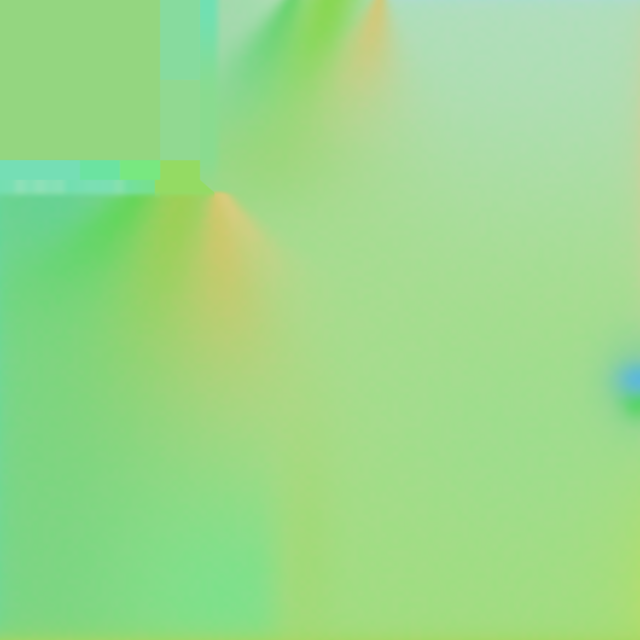
Write a Shadertoy shader that draws this texture map.

```glsl
float hash(vec2 p) {
    return fract(sin(dot(p, vec2(127.1, 311.7))) * 43758.55);
}

float valueNoise(vec2 p) {
    vec2 i = floor(p), f = fract(p);
    f = f * f * (3.0 - 2.0 * f);
    return mix(mix(hash(i), hash(i + vec2(1, 0)), f.x),
               mix(hash(i + vec2(0, 1)), hash(i + vec2(1, 1)), f.x), f.y);
}

// Soft elliptical glow
float glow(vec2 q, vec2 centre, vec2 radius) {
    vec2 d = (q - centre) / radius;
    return exp(-dot(d, d));
}

// Downward plume that widens and fades with depth
float plume(vec2 q, vec2 apex, float slope, float width, float spread, float fade) {
    vec2 d = q - apex;
    float depth = max(d.y, 0.0);
    float x = (d.x - slope * depth) / (width + spread * depth);
    return exp(-x * x - depth * depth / (fade * fade));
}

// Antialiased box from corner a to corner b
float box(vec2 q, vec2 a, vec2 b) {
    float px = 1.0 / min(iResolution.x, iResolution.y);
    vec2 d = min(q - a, b - q);
    return smoothstep(-px, px, min(d.x, d.y));
}

vec3 background(vec2 q) {
    vec3 right = mix(vec3(0.69, 0.87, 0.73), vec3(0.65, 0.865, 0.56), smoothstep(0.0, 0.55, q.y));
    right = mix(right, vec3(0.63, 0.865, 0.51), smoothstep(0.5, 1.0, q.y));
    vec3 left = vec3(0.49, 0.835, 0.51);
    vec3 c = mix(left, right, smoothstep(0.08, 0.5, q.x));
    c = mix(c, vec3(0.65, 0.86, 0.55), 0.6 * glow(q, vec2(0.5, 0.36), vec2(0.18, 0.2)));
    c = mix(c, vec3(0.61, 0.865, 0.56), 0.6 * glow(q, vec2(0.82, 0.68), vec2(0.2, 0.16)));

    // Mint pool beside the faint lower crease
    float pool = glow(q, vec2(0.35, 0.93), vec2(0.16, 0.18));
    c = mix(c, vec3(0.49, 0.88, 0.55), 0.95 * pool * (1.0 - smoothstep(0.4, 0.47, q.x)));
    c = mix(c, vec3(0.63, 0.85, 0.46), 0.7 * glow(q, vec2(0.48, 0.88), vec2(0.045, 0.2)));

    // Tinted borders
    c = mix(c, vec3(0.40, 0.85, 0.66), 0.65 * exp(-q.x / 0.018) * (1.0 - 0.5 * q.y));
    c = mix(c, vec3(0.80, 0.82, 0.61), 0.65 * exp((q.x - 1.0) / 0.018) * glow(q, vec2(1.0, 0.25), vec2(1.0, 0.24)));
    c = mix(c, vec3(0.70, 0.87, 0.42), 0.75 * exp((q.x - 1.0) / 0.045) * smoothstep(0.65, 0.95, q.y));
    c = mix(c, vec3(0.67, 0.86, 0.83), 0.6 * exp(-q.y / 0.012) * smoothstep(0.57, 0.65, q.x));
    return mix(c, vec3(0.65, 0.84, 0.38), 0.75 * exp((q.y - 1.0) / 0.015));
}

vec3 upperFan(vec3 c, vec2 q) {
    c = mix(c, vec3(0.64, 0.85, 0.68), 0.8 * glow(q, vec2(0.36, 0.06), vec2(0.05, 0.14)));
    c = mix(c, vec3(0.62, 0.84, 0.50), 0.8 * glow(q, vec2(0.40, 0.25), vec2(0.14, 0.09)));
    c = mix(c, vec3(0.37, 0.82, 0.46), 0.9 * plume(q, vec2(0.458, 0.0), -0.45, 0.018, 0.42, 0.16));
    c = mix(c, vec3(0.53, 0.84, 0.31), 0.95 * plume(q, vec2(0.515, 0.0), -0.28, 0.052, 0.1, 0.18));
    c = mix(c, vec3(0.83, 0.78, 0.46), 0.9 * plume(q, vec2(0.593, 0.0), -0.22, 0.012, 0.42, 0.17));
    return c;
}

vec3 lowerFan(vec3 c, vec2 q) {
    float below = smoothstep(0.296, 0.306, q.y);
    c = mix(c, vec3(0.38, 0.82, 0.59), 0.8 * below * plume(q, vec2(0.08, 0.3), -0.2, 0.1, 0.25, 0.12));
    c = mix(c, vec3(0.36, 0.84, 0.36), below * plume(q, vec2(0.225, 0.3), -0.75, 0.04, 0.45, 0.14));
    c = mix(c, vec3(0.62, 0.81, 0.33), 0.95 * below * plume(q, vec2(0.285, 0.3), -0.2, 0.055, 0.22, 0.25));
    c = mix(c, vec3(0.83, 0.77, 0.40), 0.85 * below * plume(q, vec2(0.34, 0.3), 0.08, 0.012, 0.38, 0.29));
    return mix(c, vec3(0.87, 0.80, 0.50), 0.8 * below * plume(q, vec2(0.345, 0.3), 0.65, 0.012, 0.35, 0.12));
}

vec3 sideVortex(vec3 c, vec2 q) {
    c = mix(c, vec3(0.47, 0.79, 0.63), 0.7 * glow(q, vec2(1.0, 0.595), vec2(0.06, 0.075)));
    c = mix(c, vec3(0.33, 0.84, 0.36), 0.9 * glow(q, vec2(1.0, 0.63), vec2(0.028, 0.025)));
    return mix(c, vec3(0.36, 0.72, 0.86), 0.95 * glow(q, vec2(1.0, 0.593), vec2(0.035, 0.026)));
}

vec3 cornerBlocks(vec3 c, vec2 q) {
    // Soft vertical and horizontal margins
    float strip = smoothstep(0.311, 0.313, q.x) * (1.0 - smoothstep(0.33, 0.35, q.x));
    vec3 stripColor = mix(vec3(0.44, 0.88, 0.70), vec3(0.54, 0.86, 0.56), smoothstep(0.0, 0.16, q.y));
    c = mix(c, stripColor, strip * (1.0 - smoothstep(0.24, 0.305, q.y)));
    float streak = valueNoise(vec2(q.x * 64.0, 2.0));
    vec3 pale = mix(vec3(0.44, 0.87, 0.69), vec3(0.56, 0.88, 0.72), streak);
    pale = mix(pale, vec3(0.46, 0.88, 0.56), smoothstep(0.16, 0.24, q.x));
    c = mix(c, pale, box(q, vec2(-0.1, 0.25), vec2(0.25, 0.4)) * (1.0 - smoothstep(0.295, 0.312, q.y)));

    // Lime step with a bevelled corner
    vec3 lime = vec3(0.58, 0.86, 0.39);
    float bevel = smoothstep(-0.002, 0.002, q.y - 0.281 - (q.x - 0.3125) * 0.88);
    c = mix(c, lime, box(q, vec2(0.242, 0.279), vec2(0.335, 0.4)) * bevel * (1.0 - smoothstep(0.297, 0.312, q.y)));
    c = mix(c, lime, box(q, vec2(0.25, 0.25), vec2(0.3125, 0.282)));

    // Flat tiles
    c = mix(c, vec3(0.46, 0.87, 0.71), box(q, vec2(-0.1, 0.25), vec2(0.125, 0.281)));
    c = mix(c, vec3(0.42, 0.89, 0.63), box(q, vec2(0.125, 0.25), vec2(0.1875, 0.281)));
    c = mix(c, vec3(0.47, 0.91, 0.50), box(q, vec2(0.1875, 0.25), vec2(0.25, 0.281)));
    c = mix(c, vec3(0.53, 0.86, 0.62), box(q, vec2(0.25, -0.1), vec2(0.3125, 0.125)));
    c = mix(c, vec3(0.57, 0.85, 0.57), box(q, vec2(0.25, 0.125), vec2(0.3125, 0.25)));
    return mix(c, vec3(0.58, 0.84, 0.50), box(q, vec2(-0.1), vec2(0.25)));
}

void mainImage(out vec4 fragColor, in vec2 fragCoord) {
    vec2 q = fragCoord / iResolution.xy;
    q.y = 1.0 - q.y;
    vec3 color = sideVortex(lowerFan(upperFan(background(q), q), q), q);

    // Faint mottling
    float grain = valueNoise(q * 110.0) - 0.5;
    color += grain * vec3(0.022, -0.006, 0.012);
    fragColor = vec4(cornerBlocks(color, q), 1.0);
}
```
